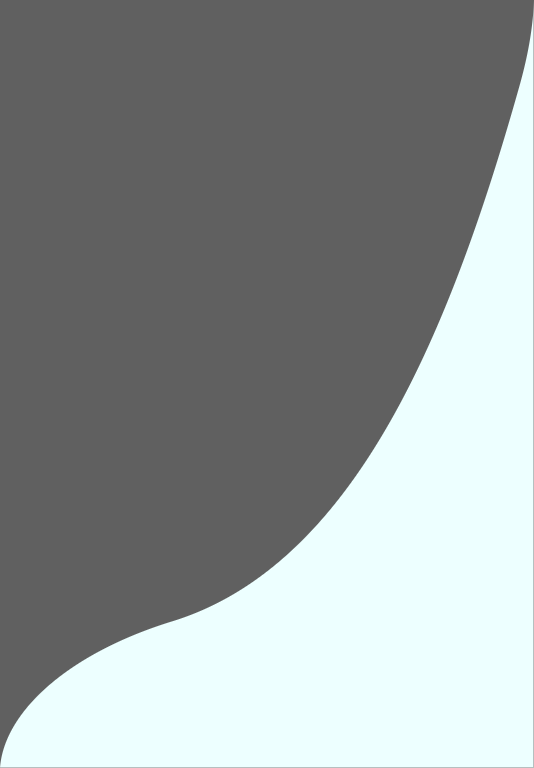
Give the GLSL for this background, as a Shadertoy shader.

```glsl
// Draws a flat dark field above a pale area, parted by one sweeping S-shaped curve.

const vec3 DARK_GREY = vec3(0.378);
const vec3 PALE_CYAN = vec3(0.93, 1.0, 1.0);

// Faint hairline along the right and bottom edges, width in canvas heights
const float HAIRLINE_WIDTH = 0.0013;
const float HAIRLINE_STRENGTH = 0.4;

const int SOLVE_STEPS = 18;

// Joints and handles of three cubic segments, in canvas fractions
const int SEGMENTS = 3;
const vec2 CURVE[10] = vec2[10](
    vec2(0.0, 0.0), vec2(0.0075, 0.073), vec2(0.127, 0.1484),
    vec2(0.3184, 0.1901), vec2(0.6554, 0.2604), vec2(0.8371, 0.5521),
    vec2(0.9738, 0.8906), vec2(0.9888, 0.9284), vec2(0.998, 0.9635),
    vec2(1.0, 1.0));

vec2 bezier(vec2 a, vec2 b, vec2 c, vec2 d, float t) {
    float s = 1.0 - t;
    return s * s * s * a + 3.0 * s * s * t * b + 3.0 * s * t * t * c + t * t * t * d;
}

vec2 bezierTangent(vec2 a, vec2 b, vec2 c, vec2 d, float t) {
    float s = 1.0 - t;
    return 3.0 * (s * s * (b - a) + 2.0 * s * t * (c - b) + t * t * (d - c));
}

// Signed pixel distance to the curve, positive on its right side
float curveDistance(vec2 uv) {
    // Pick the segment that spans this height
    int first = 0;
    for (int i = 1; i < SEGMENTS; i++) {
        if (uv.y > CURVE[3 * i].y) first = 3 * i;
    }
    vec2 a = CURVE[first], b = CURVE[first + 1];
    vec2 c = CURVE[first + 2], d = CURVE[first + 3];

    // Height rises steadily along each segment, so bisect for it
    float low = 0.0, high = 1.0;
    for (int i = 0; i < SOLVE_STEPS; i++) {
        float middle = 0.5 * (low + high);
        if (bezier(a, b, c, d, middle).y < uv.y) low = middle;
        else high = middle;
    }
    float t = 0.5 * (low + high);
    vec2 tangent = bezierTangent(a, b, c, d, t);
    vec2 gradient = vec2(1.0, -tangent.x / max(tangent.y, 0.0001));
    return (uv.x - bezier(a, b, c, d, t).x) / length(gradient / iResolution.xy);
}

void mainImage(out vec4 fragColor, in vec2 fragCoord) {
    vec2 uv = fragCoord / iResolution.xy;

    // Two flat areas with a smoothed boundary
    float pale = clamp(curveDistance(uv) + 0.5, 0.0, 1.0);
    vec3 color = mix(DARK_GREY, PALE_CYAN, pale);

    // Edge hairline
    float edge = min(iResolution.x - fragCoord.x, fragCoord.y);
    float hairline = clamp(HAIRLINE_WIDTH * iResolution.y - edge + 0.5, 0.0, 1.0);
    color = mix(color, DARK_GREY, HAIRLINE_STRENGTH * hairline);

    fragColor = vec4(color, 1.0);
}
```
